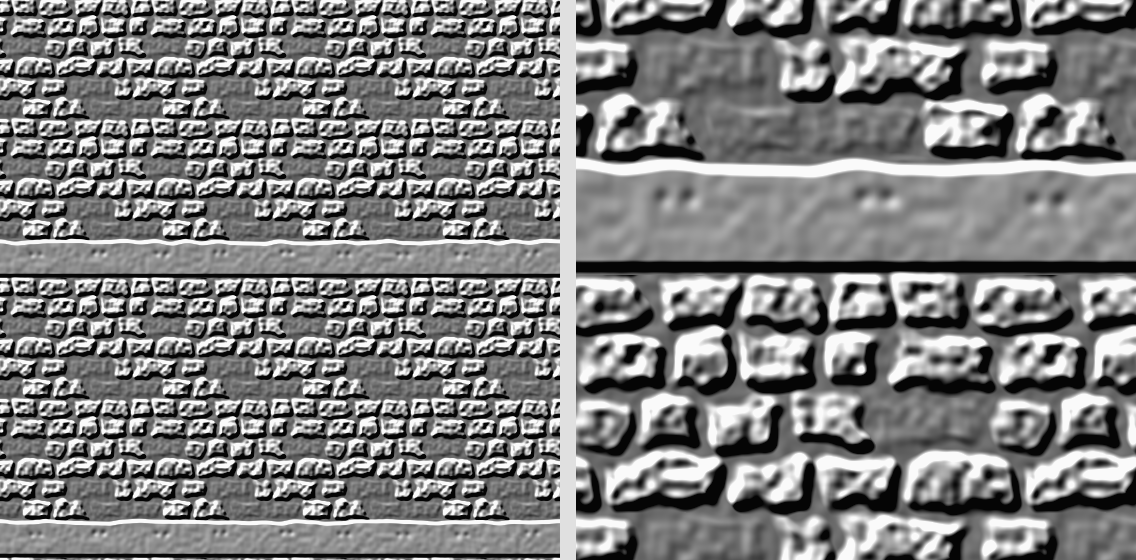
Left, the full canvas; right, a detail of the centre.
This texture map is drawn by a WebGL 1 fragment shader. Its source:

```glsl
precision highp float;

uniform vec2 u_resolution;

// One unit is a quarter of the canvas: the width of a masonry block.
const float BLOCKS = 4.0;
const float TILE_HEIGHT = 2.0;
const float LEDGE_TOP = 0.25;
const float WALL_BASE = 0.27;
const float ROWS = 6.0;
const float ROW_HEIGHT = (TILE_HEIGHT - WALL_BASE) / (2.0 * ROWS);

float hash(vec2 p) {
    vec3 q = fract(p.xyx * 0.1031);
    q += dot(q, q.yzx + 33.33);
    return fract((q.x + q.y) * q.z);
}

// Value noise that wraps after "period" cells
float noise(vec2 p, vec2 period, float seed) {
    vec2 cell = floor(p);
    vec2 f = p - cell;
    f = f * f * (3.0 - 2.0 * f);
    vec2 a = mod(cell, period) + seed;
    vec2 b = mod(cell + 1.0, period) + seed;
    return mix(mix(hash(a), hash(vec2(b.x, a.y)), f.x),
               mix(hash(vec2(a.x, b.y)), hash(b), f.x), f.y);
}

float blockNoise(vec2 v, vec2 cells, float seed) {
    return noise(v * cells, cells, seed) - 0.5;
}

float roundedBox(vec2 p, vec2 halfSize, float radius) {
    vec2 q = abs(p) - halfSize + radius;
    return length(max(q, 0.0)) + min(max(q.x, q.y), 0.0) - radius;
}

// Jittered position of the vertical joint to the left of stone i
float joint(float i, float count, float row) {
    return i + 0.55 * (hash(vec2(mod(i, count), row + 7.0)) - 0.5);
}

// Rough stones in six rows; v repeats every whole unit
float stoneHeight(vec2 v) {
    vec2 coarse = vec2(9.0, 8.0);
    vec2 warped = v + vec2(blockNoise(v, coarse, 3.0), blockNoise(v, coarse, 41.0)) * vec2(0.05, 0.035);

    float rowPos = warped.y * ROWS;
    float row = mod(floor(rowPos), ROWS);
    float count = row < 3.0 ? 4.0 : 5.0;
    float u = warped.x * count + hash(vec2(row, 19.0));
    float i = floor(u);
    if (u < joint(i, count, row)) i -= 1.0;
    else if (u >= joint(i + 1.0, count, row)) i += 1.0;
    float left = joint(i, count, row);
    float right = joint(i + 1.0, count, row);

    vec2 size = vec2((right - left) / count, ROW_HEIGHT);
    vec2 local = vec2((u - left) / (right - left), fract(rowPos)) - 0.5;
    float d = roundedBox(local * size, size * 0.5 - 0.007, 0.03);
    d += 0.026 * blockNoise(v, vec2(22.0, 19.0), 11.0);
    float body = smoothstep(0.0, 0.028, -d);

    // Each stone has its own level; a few lie almost flush with the mortar
    float pick = hash(vec2(mod(i, count) + 23.0, row + 5.0));
    float level = pick < 0.1 ? 0.12 : mix(0.75, 1.05, pick);
    float lumps = blockNoise(v, vec2(20.0, 17.0), 29.0);
    float grain = blockNoise(v, vec2(40.0, 35.0), 57.0);
    float surface = 0.8 + 0.45 * (local.x - local.y) + 0.75 * lumps + 0.6 * grain;
    return body * level * surface + 0.08 * grain;
}

// Paired shallow pits, nine pairs along the ledge
float ledgePits(float x, float y) {
    float spacing = BLOCKS / 9.0;
    float i = floor(x / spacing);
    vec2 shift = vec2(hash(vec2(i, 2.0)), hash(vec2(i, 8.0))) - 0.5;
    vec2 q = vec2(x - (i + 0.5) * spacing, y - 0.165) - shift * vec2(0.1, 0.02);
    q.x = abs(q.x) - 0.032;
    return exp(-dot(q, q) / 0.0004);
}

float ledgeHeight(vec2 p, float y) {
    float grain = noise(p * 28.0, vec2(112.0, 56.0), 13.0) - 0.5;
    float lumps = noise(p * 12.0, vec2(48.0, 24.0), 71.0) - 0.5;
    return 1.0 + 0.13 * grain + 0.12 * lumps - 0.22 * ledgePits(p.x, y);
}

float reliefHeight(vec2 p) {
    float tile = floor(p.y / TILE_HEIGHT);
    float y = p.y - tile * TILE_HEIGHT;
    vec2 v = vec2(p.x, (y - WALL_BASE) / (ROWS * ROW_HEIGHT));
    float wall = stoneHeight(v) * smoothstep(WALL_BASE - 0.015, WALL_BASE + 0.01, y);

    // Uneven lip along the top of the ledge
    float lip = LEDGE_TOP + 0.022 * (noise(vec2(p.x * 9.0, tile), vec2(36.0, 2.0), 5.0) - 0.5);
    float ledge = smoothstep(0.0, 0.022, y) * (1.0 - smoothstep(lip - 0.012, lip + 0.012, y));
    return mix(wall, ledgeHeight(p, y), ledge);
}

void main() {
    vec2 p = gl_FragCoord.xy / u_resolution * BLOCKS - vec2(0.0, 0.02);

    // Emboss: light falls from the upper left
    vec2 toLight = normalize(vec2(-0.6, 0.8)) * 0.0105;
    float nearLight = reliefHeight(p + toLight);
    float farLight = reliefHeight(p - toLight);
    float slope = farLight - nearLight;
    float depth = 0.5 * (nearLight + farLight) - 0.6;
    float shade = 0.5 + 1.5 * slope + 0.14 * depth;
    gl_FragColor = vec4(vec3(clamp(shade, 0.02, 0.98)), 1.0);
}
```
